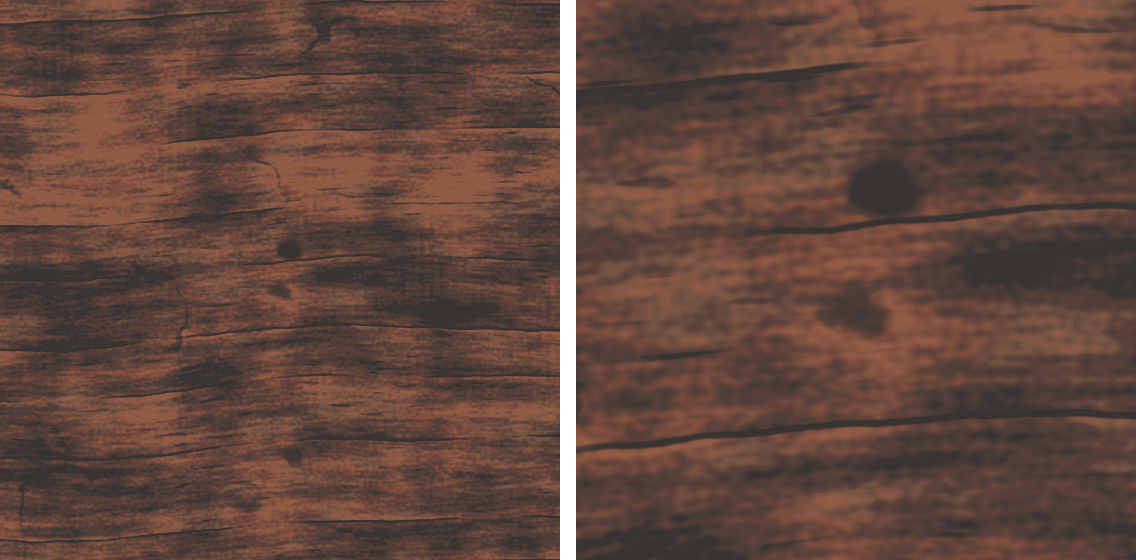
Left: the whole. Right: its middle third, enlarged.
This texture is drawn by a WebGL 1 fragment shader. Its source:

```glsl
precision highp float;
uniform vec2 u_resolution;

// Palette, dark to light
const vec3 CHAR = vec3(0.225, 0.205, 0.197);
const vec3 UMBER = vec3(0.31, 0.24, 0.22);
const vec3 BROWN = vec3(0.37, 0.26, 0.23);
const vec3 RUST = vec3(0.46, 0.29, 0.24);
const vec3 TAN = vec3(0.44, 0.32, 0.26);
const vec3 ORANGE = vec3(0.57, 0.36, 0.275);

// Tone weights
const float BIAS = 0.22;
const float LIGHT_FALL = 0.7;
const float PATCH = 1.9;
const float SMUDGE = 1.3;
const float STREAK = 1.5;
const float FIBRE = 1.1;
const float SPECKLE = 0.95;
const float STRIP = 0.7;

// Layout
const float SEAM_COUNT = 9.0;
const float SEAM_WIDTH = 0.0028;
const float GLOW_WIDTH = 0.008;
const float GRAIN_RISE = 0.04;
const vec2 KNOT = vec2(0.52, 0.556);
const float KNOT_RADIUS = 0.022;
const vec2 STAIN = vec2(0.71, 0.76);
const vec2 STAIN_SIZE = vec2(0.06, 0.14);
const int PIT_COUNT = 6;

float hash(vec2 p) {
  return fract(sin(dot(p, vec2(127.1, 311.7))) * 43758.547);
}

float corner(vec2 cell, vec2 offset) {
  float angle = 6.2832 * hash(cell);
  return dot(vec2(cos(angle), sin(angle)), offset);
}

float gradientNoise(vec2 p) {
  vec2 i = floor(p), f = fract(p);
  vec2 u = f * f * f * (f * (f * 6.0 - 15.0) + 10.0);
  vec2 e = vec2(1.0, 0.0);
  return mix(mix(corner(i, f), corner(i + e, f - e), u.x),
             mix(corner(i + e.yx, f - e.yx), corner(i + 1.0, f - 1.0), u.x), u.y);
}

float fbm(vec2 p) {
  float sum = 0.0, gain = 1.0;
  for (int i = 0; i < 4; i++) {
    sum += gain * gradientNoise(p);
    p = p * 2.03 + 17.3;
    gain *= 0.5;
  }
  return sum;
}

// Tone change from the long seams, their lit edges and the strips between
float seams(vec2 g) {
  float row = g.y * SEAM_COUNT;
  float id = floor(row);
  float place = 0.3 + 0.4 * hash(vec2(id, 3.0));
  float d = (fract(row) - place) / SEAM_COUNT + 0.004 * fbm(vec2(g.x * 9.0, id * 5.7));
  float strip = mix(hash(vec2(id, 8.0)), hash(vec2(id + 1.0, 8.0)), smoothstep(-0.006, 0.006, d)) - 0.5;
  float side = hash(vec2(id, 5.0)) < 0.6 ? -d : d;
  float along = gradientNoise(vec2(g.x * 5.0, id * 3.1));
  float line = 1.0 - smoothstep(0.3, 1.0, abs(d) / SEAM_WIDTH);
  float lit = smoothstep(0.0, 0.004, side) * exp(-max(side, 0.0) / GLOW_WIDTH);
  float shade = smoothstep(0.004, 0.0, side) * exp(min(side, 0.0) / 0.011);
  return STRIP * strip + 1.5 * lit * smoothstep(-0.35, 0.2, along)
       - 1.8 * line * smoothstep(-0.3, 0.1, along)
       - 0.8 * shade * smoothstep(-0.15, 0.3, along);
}

// Darkness of the round knot and the smaller scattered pits
float knots(vec2 p) {
  float rough = 0.013 * fbm(p * 28.0);
  float dark = 1.0 - smoothstep(0.55, 1.25, (length((p - KNOT) * vec2(0.95, 1.1)) + rough) / KNOT_RADIUS);
  for (int i = 0; i < PIT_COUNT; i++) {
    float k = float(i);
    vec2 center = vec2(hash(vec2(k, 21.0)), 0.6 * hash(vec2(k, 34.0)));
    float radius = mix(0.009, 0.02, hash(vec2(k, 55.0)));
    float d = length((p - center) * vec2(0.8, 1.1)) + 1.4 * rough;
    dark = max(dark, 0.75 * (1.0 - smoothstep(0.3, 1.4, d / radius)));
  }
  return dark;
}

// Darkness of short splits along the grain and rare cracks across it
float cracks(vec2 p, vec2 g) {
  float splits = smoothstep(0.28, 0.5, gradientNoise(g * vec2(17.0, 125.0) + 40.0));
  splits *= smoothstep(-0.2, 0.25, gradientNoise(g * vec2(4.0, 9.0) + 71.0));
  float contour = abs(gradientNoise(p * vec2(3.0, 4.0) + 9.4) + 0.1 * fbm(p * 15.0));
  float across = 1.0 - smoothstep(0.006, 0.025, contour);
  across *= smoothstep(0.12, 0.3, gradientNoise(p * vec2(4.5, 5.0) + 63.0));
  return splits + across;
}

vec3 woodColor(float tone, float hue) {
  vec3 c = mix(CHAR, UMBER, smoothstep(-1.45, -0.4, tone));
  c = mix(c, BROWN, clamp((tone + 0.5) / 0.6, 0.0, 1.0));
  c = mix(c, mix(RUST, TAN, hue), clamp((tone - 0.1) / 0.55, 0.0, 1.0));
  return mix(c, ORANGE, clamp((tone - 0.65) / 0.95, 0.0, 1.0));
}

void main() {
  vec2 p = gl_FragCoord.xy / u_resolution;
  vec2 g = p;
  g.y += 0.014 * gradientNoise(p * vec2(2.5, 4.0)) - GRAIN_RISE * smoothstep(0.05, 0.65, p.x);

  // Broad tones, then the grain from coarse to fine
  float tone = BIAS + LIGHT_FALL * (p.y - 0.5);
  tone += PATCH * fbm(g * vec2(3.2, 7.0) + 5.0);
  tone += SMUDGE * fbm(p * vec2(9.0, 6.0) + 31.0);
  tone += STREAK * fbm(g * vec2(4.0, 38.0) + 12.0);
  tone += FIBRE * gradientNoise(g * vec2(26.0, 150.0));
  tone += SPECKLE * gradientNoise(p * vec2(120.0, 165.0));

  // Marks laid over the grain
  vec2 s = (p - STAIN + 0.03 * fbm(p * 8.0)) / STAIN_SIZE;
  tone -= 1.4 * exp(-dot(s, s)) * (0.8 + fbm(p * vec2(9.0, 14.0)));
  tone += seams(g);
  tone -= 1.5 * cracks(p, g);
  tone = mix(tone, -1.5, knots(p));

  float hue = smoothstep(-0.2, 0.3, fbm(g * vec2(7.0, 16.0) + 83.0));
  gl_FragColor = vec4(woodColor(tone, hue), 1.0);
}
```
